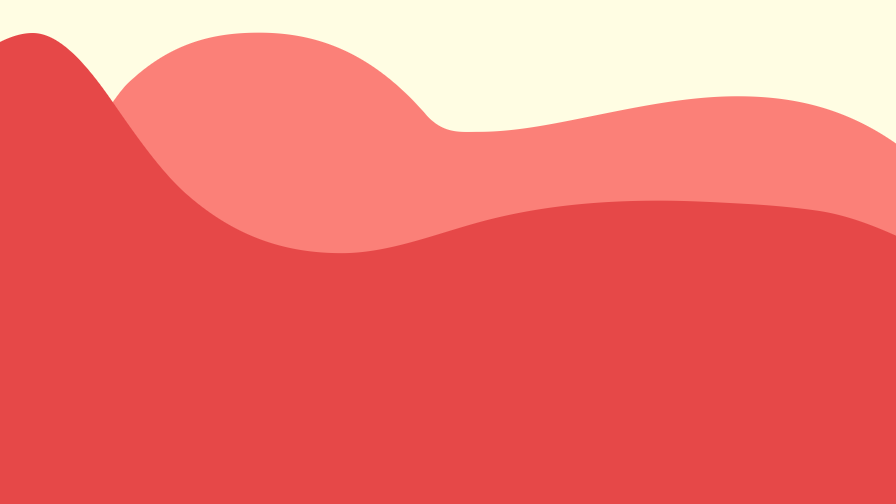
Reproduce this background procedurally as a Shadertoy shader.

```glsl
// Flat paper-cut landscape: two layers of smooth red hills under a cream sky.
#define SKY_COLOR  vec3(1.000, 0.992, 0.890)
#define BACK_COLOR vec3(0.984, 0.502, 0.471)
#define FRONT_COLOR vec3(0.902, 0.282, 0.282)
#define EDGE_WIDTH 1.0   // edge softness in output pixels
#define KNOTS 10

// Ridge knots: x, height, slope. Lengths are percent of the canvas height.
const vec3 BACK_RIDGE[KNOTS] = vec3[KNOTS](
    vec3(0.0, 62.0, 0.3),      vec3(20.83, 77.55, 1.4),
    vec3(25.46, 83.56, 0.95),  vec3(51.39, 93.52, 0.0),
    vec3(84.49, 77.31, -1.15), vec3(94.91, 73.84, 0.0),
    vec3(115.74, 76.62, 0.2),  vec3(146.30, 80.90, 0.0),
    vec3(177.78, 71.53, -0.7), vec3(200.0, 52.0, -0.9));

const vec3 FRONT_RIDGE[KNOTS] = vec3[KNOTS](
    vec3(0.0, 91.67, 0.5),       vec3(6.48, 93.45, 0.0),
    vec3(22.45, 79.63, -1.45),   vec3(37.04, 61.46, -0.88),
    vec3(67.82, 49.77, 0.0),     vec3(97.22, 56.48, 0.25),
    vec3(130.79, 60.19, 0.0),    vec3(148.15, 59.54, -0.055),
    vec3(162.04, 58.22, -0.14),  vec3(177.78, 53.24, -0.45));

// Cubic Hermite span between two knots; returns height and slope at x.
vec2 hermite(vec3 a, vec3 b, float x) {
    float span = b.x - a.x;
    float t = clamp((x - a.x) / span, 0.0, 1.0);
    float rise = b.y - a.y;
    float c1 = a.z * span;
    float c2 = 3.0 * rise - (2.0 * a.z + b.z) * span;
    float c3 = (a.z + b.z) * span - 2.0 * rise;
    float height = a.y + t * (c1 + t * (c2 + t * c3));
    float slope = (c1 + t * (2.0 * c2 + 3.0 * t * c3)) / span;
    return vec2(height, slope);
}

// Smooth coverage of the area below a ridge.
float hillMask(vec3 ridge[KNOTS], vec2 p, float pixel) {
    vec2 curve = hermite(ridge[0], ridge[1], p.x);
    for (int i = 1; i < KNOTS - 1; i++) {
        if (p.x >= ridge[i].x) curve = hermite(ridge[i], ridge[i + 1], p.x);
    }
    float dist = (curve.x - p.y) / sqrt(1.0 + curve.y * curve.y);
    return clamp(0.5 + dist / (EDGE_WIDTH * pixel), 0.0, 1.0);
}

void mainImage(out vec4 fragColor, in vec2 fragCoord) {
    float pixel = 100.0 / iResolution.y;
    vec2 p = fragCoord * pixel;

    // Layers from far to near
    vec3 color = SKY_COLOR;
    color = mix(color, BACK_COLOR, hillMask(BACK_RIDGE, p, pixel));
    color = mix(color, FRONT_COLOR, hillMask(FRONT_RIDGE, p, pixel));
    fragColor = vec4(color, 1.0);
}
```
